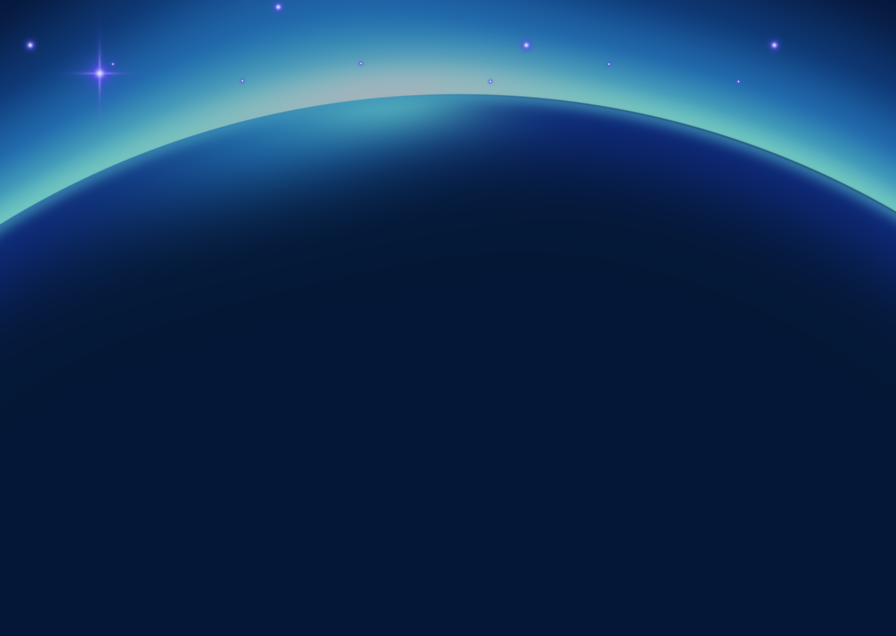
A Shadertoy shader for this background:

```glsl
const vec3 NAVY = vec3(0.016, 0.092, 0.212);
const vec3 TEAL = vec3(0.34, 0.72, 0.75);
const vec3 VIOLET = vec3(0.33, 0.28, 0.92);

// Bell curve around a centre
float bell(float x, float center, float width) {
    float t = (x - center) / width;
    return exp(-t * t);
}

// Atmosphere colour by height above the rim
vec3 atmosphere(float height, float x) {
    float h = height / (1.0 + 0.6 * bell(x, 0.5, 0.32));
    vec3 col = mix(vec3(0.43, 0.77, 0.75), vec3(0.26, 0.62, 0.73), smoothstep(0.0, 0.045, h));
    col = mix(col, vec3(0.13, 0.42, 0.68), smoothstep(0.025, 0.095, h));
    col = mix(col, vec3(0.06, 0.24, 0.49), smoothstep(0.07, 0.18, h));
    col = mix(col, vec3(0.02, 0.09, 0.23), smoothstep(0.13, 0.31, h));
    float haze = bell(x, 0.60, 0.27) * bell(height, 0.0, 0.055);
    return mix(col, vec3(0.64, 0.70, 0.74), 0.95 * haze);
}

// Planet colour by depth below the rim
vec3 planet(float depth, float x) {
    vec3 royal = vec3(0.055, 0.16, 0.47);
    vec3 col = mix(NAVY, royal, bell(depth, 0.0, 0.105));
    float blueGlow = bell(x, 0.46, 0.24) * bell(depth, 0.0, 0.115);
    col = mix(col, vec3(0.13, 0.46, 0.69), 0.9 * blueGlow);
    float tealGlow = bell(x, 0.61, 0.15) * bell(depth, 0.0, 0.06);
    col = mix(col, TEAL, 0.9 * tealGlow);
    float rimLight = bell(depth, 0.0, 0.016);
    return mix(col, vec3(0.25, 0.58, 0.72), 0.7 * rimLight);
}

// Round star: white core in a violet halo
vec3 addStar(vec3 col, vec2 offset, float size) {
    float r = length(offset);
    col = mix(col, VIOLET, 0.85 * bell(r, 0.0, size * 2.2));
    return mix(col, vec3(0.9, 0.93, 1.0), 0.9 * bell(r, 0.0, size));
}

// Tapered ray along the first axis
float ray(vec2 offset, float reach, float width) {
    return exp(-abs(offset.x) / reach) * bell(offset.y, 0.0, width);
}

vec3 addSparkle(vec3 col, vec2 offset) {
    col = mix(col, VIOLET, 0.65 * exp(-length(offset) / 0.016));
    float halo = ray(offset, 0.022, 0.006) + ray(offset.yx, 0.024, 0.006);
    col = mix(col, VIOLET, min(0.75 * halo, 0.85));
    float cross = ray(offset, 0.012, 0.002) + ray(offset.yx, 0.015, 0.002);
    col = mix(col, vec3(0.85, 0.88, 1.0), min(cross, 1.0));
    return addStar(col, offset, 0.006);
}

// Stars drift along a row with a three-step rhythm
vec3 addStarRow(vec3 col, vec2 p) {
    const float STEP = 2.0944;
    for (int i = 0; i < 10; i++) {
        float n = float(i);
        float x = 0.071 + 0.13 * n + 0.049 * cos(STEP * (n - 2.0));
        float drop = 0.10 - 0.033 * cos(STEP * n - 0.5) - 0.06 * bell(n, 3.0, 0.5);
        float size = i % 3 == 0 ? 0.0036 : 0.0015;
        col = addStar(col, p - vec2(x, 1.0 - drop), size);
    }
    return col;
}

void mainImage(out vec4 fragColor, in vec2 fragCoord) {
    float pixel = 1.0 / iResolution.y;
    vec2 p = fragCoord * pixel;
    p.x += 0.5 * (1.4066 - iResolution.x * pixel);

    // Signed height above the planet rim
    float height = length(p - vec2(0.72, -0.520)) - 1.372;

    // Sky and stars
    vec3 sky = atmosphere(max(height, 0.0), p.x);
    sky = addStarRow(sky, p);
    sky = addSparkle(sky, p - vec2(0.1557, 0.8846));

    // Planet with a fine shaded edge
    vec3 ground = planet(max(-height, 0.0), p.x);
    vec3 col = mix(ground, sky, smoothstep(-pixel, pixel, height));
    float edge = bell(height, -0.001, 0.0018) * smoothstep(0.5, 1.2, p.x);
    col *= 1.0 - 0.2 * edge;

    fragColor = vec4(col, 1.0);
}
```
